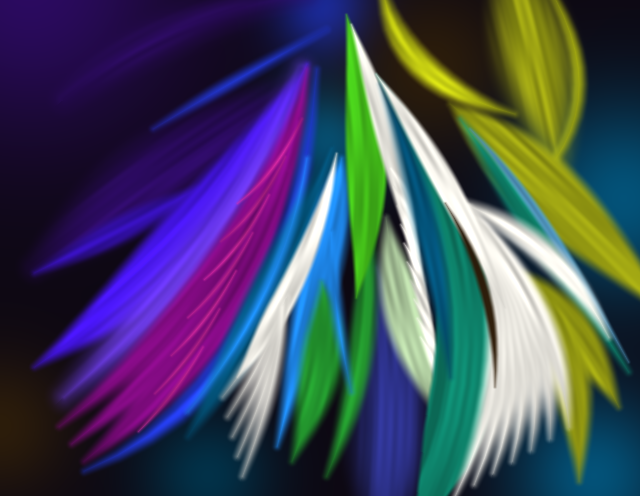
Give the GLSL for this background, as a Shadertoy shader.

```glsl
const float SHARP = .6, SOFT = 1.4, BLUR = 4.5; // edge softness
const float HAIR = .25, THIN = .9, SLIM = 2.3, FULL = 4., BROAD = 6.3; // half widths
const float MIDDLE = .5, LATE = .7; // widest place along a feather
const float GRAIN = .4; // strength of brush streaks
const vec3 NIGHT = vec3(.05, .03, .07), PLUM = vec3(.17, .04, .38);
const vec3 VIOLET = vec3(.27, .08, .92), LILAC = vec3(.4, .22, .86);
const vec3 MAGENTA = vec3(.5, .04, .5), PINK = vec3(.8, .16, .58);
const vec3 BLUE = vec3(.13, .22, .85), AZURE = vec3(.12, .54, .94);
const vec3 DEEP = vec3(.01, .32, .47), NAVY = vec3(.17, .19, .53);
const vec3 TEAL = vec3(.05, .49, .4), GREEN = vec3(.13, .56, .17);
const vec3 LEAF = vec3(.27, .76, .1), PALE = vec3(.67, .78, .61);
const vec3 WHITE = vec3(.95, .94, .91), OLIVE = vec3(.6, .62, .07);
const vec3 LIME = vec3(.76, .79, .07), BARK = vec3(.17, .11, .04);

vec3 col = NIGHT;
vec2 p; // position, canvas height is 100

float hash(vec2 v) { return fract(sin(dot(v, vec2(127.1, 311.7))) * 43758.5); }

float noise(vec2 v) {
  vec2 i = floor(v), f = smoothstep(0., 1., fract(v)), e = vec2(1, 0);
  return mix(mix(hash(i), hash(i + e), f.x), mix(hash(i + e.yx), hash(i + e.xx), f.x), f.y);
}

void glow(vec2 center, float radius, vec3 ink) {
  vec2 d = (p - center) / radius;
  col = mix(col, ink, exp(-dot(d, d)));
}

// Tapered curve through the three columns of path, streaked along its length
void feather(mat3x2 path, float width, float peak, float soft, vec3 ink) {
  vec2 a = path[0], c = path[2], k = 2. * path[1] - .5 * (a + c), q = a;
  vec2 lo = min(a, min(k, c)) - width - soft, hi = max(a, max(k, c)) + width + soft;
  if (any(lessThan(p, lo)) || any(greaterThan(p, hi))) return;
  float best = 1e6, t = 0., side = 0.;
  const float STEP = 1. / 12.;
  for (float s = STEP; s < 1. + .5 * STEP; s += STEP) {
    vec2 r = mix(mix(a, k, s), mix(k, c, s), s), e = r - q, v = p - q;
    float h = clamp(dot(v, e) / dot(e, e), 0., 1.), d = length(v - h * e);
    if (d < best) {
      best = d;
      t = s - (1. - h) * STEP;
      side = d * sign(e.x * v.y - e.y * v.x);
    }
    q = r;
  }
  float taper = clamp(min(t / peak, (1. - t) / (1. - peak)), 0., 1.);
  float mask = 1. - smoothstep(-soft, soft, best - width * sin(1.57 * taper));
  float streak = noise(vec2(side + a.x, t * 3.)) - .5;
  col = mix(col, ink * (1. + GRAIN * streak), mask);
}

void feather(mat3x2 path, float width, float soft, vec3 ink) {
  feather(path, width, MIDDLE, soft, ink);
}

// Row of feathers blended from the first path to the last
void fan(mat3x2 first, mat3x2 last, int count, float width, float soft, vec3 ink) {
  for (int i = 0; i < count; i++) {
    float f = float(i) / float(count - 1);
    feather(first * (1. - f) + last * f, width, soft, ink);
  }
}

void mainImage(out vec4 fragColor, in vec2 fragCoord) {
  p = fragCoord / iResolution.xy * vec2(129.3, 100);

  // Background glows
  glow(vec2(6, 104), 32., PLUM);
  glow(vec2(0, 14), 14., BARK);
  glow(vec2(42, 4), 13., DEEP * .6);
  glow(vec2(66, 98), 10., BLUE * .75);
  glow(vec2(67, 72), 11., DEEP);
  glow(vec2(87, 86), 16., BARK);
  glow(vec2(126, 60), 20., DEEP);
  glow(vec2(120, 4), 17., DEEP);

  // Dim plumes on the left
  feather(mat3x2(62, 101, 36, 94, 13, 80), SLIM, BLUR, PLUM);
  feather(mat3x2(66, 94, 48, 84, 31, 74), THIN, SOFT, BLUE);
  feather(mat3x2(58, 82, 32, 65, 7, 46), BROAD, BLUR, PLUM);
  feather(mat3x2(40, 62, 25, 54, 7, 45), SLIM, SOFT, VIOLET * .75);

  // Violet and magenta wing
  feather(mat3x2(62, 87, 40, 54, 7, 26), BROAD, SOFT, VIOLET);
  feather(mat3x2(61, 86, 43, 52, 13, 20), FULL, LATE, BLUR, LILAC);
  fan(mat3x2(62, 86, 47, 49, 12, 14), mat3x2(58, 65, 42, 33, 17, 7), 3, FULL, SOFT, MAGENTA);
  fan(mat3x2(61, 76, 55, 66, 48, 59), mat3x2(41, 30, 35, 21, 28, 13), 7, HAIR, SHARP, PINK);

  // Blue wing edge and white quill
  feather(mat3x2(64, 86, 50, 34, 17, 5), SLIM, SOFT, BLUE);
  feather(mat3x2(67, 70, 54, 40, 38, 12), FULL, SOFT, DEEP);
  feather(mat3x2(62, 68, 54, 42, 38, 17), THIN, SOFT, AZURE);
  feather(mat3x2(69, 68, 65, 47, 56, 10), FULL, SOFT, AZURE);
  feather(mat3x2(68, 69, 61, 47, 48, 24), SLIM, LATE, SHARP, WHITE);
  fan(mat3x2(58, 40, 53, 31, 45, 20), mat3x2(57, 38, 55, 23, 49, 4), 5, THIN, SOFT, WHITE);

  // Green leaves and navy plume
  feather(mat3x2(76, 46, 79, 24, 77, -12), BROAD, LATE, BLUR, NAVY);
  feather(mat3x2(65, 43, 65, 27, 59, 7), FULL, SOFT, GREEN);
  feather(mat3x2(74, 62, 73, 30, 66, 4), SLIM, SOFT, GREEN);
  feather(mat3x2(67, 53, 68, 38, 71, 21), THIN, SOFT, AZURE);
  feather(mat3x2(70, 97, 74, 68, 72, 40), FULL, SHARP, LEAF);

  // Pale central feather with barbs
  feather(mat3x2(78, 56, 82, 36, 89, 16), FULL, SOFT, PALE);
  feather(mat3x2(71, 95, 79, 70, 85, 44), SLIM, SHARP, WHITE);
  fan(mat3x2(79, 66, 82, 60, 83, 54), mat3x2(85, 32, 88, 26, 89, 20), 10, THIN, SHARP, WHITE);

  // Yellow plumes and their blue lining
  feather(mat3x2(102, 112, 108, 89, 113, 66), BROAD, BLUR, OLIVE);
  feather(mat3x2(77, 104, 85, 87, 104, 77), SLIM, SOFT, LIME);
  feather(mat3x2(110, 104, 117, 83, 110, 65), THIN, SOFT, LIME);
  feather(mat3x2(91, 79, 110, 62, 136, 36), BROAD, SOFT, OLIVE);
  feather(mat3x2(93, 76, 108, 54, 127, 25), SLIM, SOFT, TEAL);
  feather(mat3x2(95, 74, 110, 55, 127, 27), THIN, SHARP, mix(AZURE, PALE, .4));
  fan(mat3x2(103, 46, 115, 34, 125, 18), mat3x2(104, 45, 114, 28, 117, 3), 2, FULL, SOFT, OLIVE);

  // Teal ribbon and white fan on the right
  feather(mat3x2(76, 85, 94, 38, 83, -8), BROAD, LATE, SHARP, TEAL);
  feather(mat3x2(77, 83, 86, 55, 91, 24), SLIM, SOFT, DEEP);
  fan(mat3x2(94, 58, 101, 32, 92, 0), mat3x2(95, 58, 109, 36, 115, 14), 7, SLIM, SOFT, WHITE);
  feather(mat3x2(91, 60, 110, 49, 123, 32), SLIM, SOFT, WHITE);
  feather(mat3x2(76, 85, 90, 63, 102, 38), SLIM, SHARP, WHITE);
  feather(mat3x2(90, 59, 98, 41, 100, 22), THIN, SHARP, BARK);

  fragColor = vec4(clamp(col, 0., 1.), 1);
}
```
